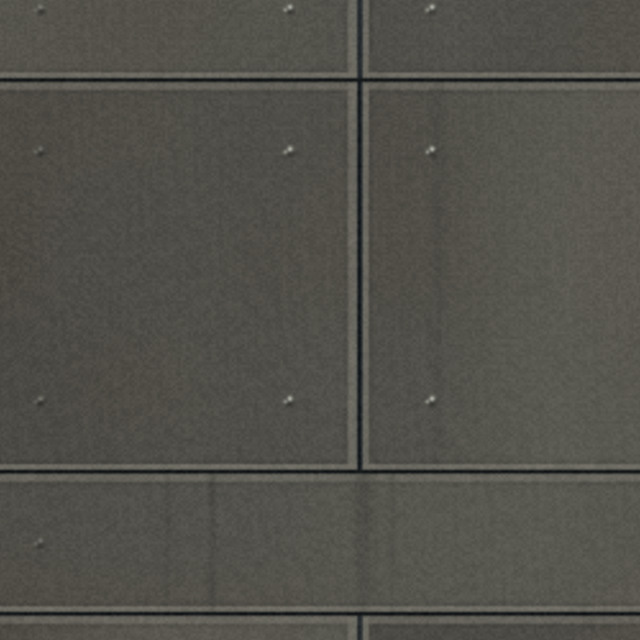
A three.js fragment shader for this texture:

```glsl
// Weathered grey facade panels with dark joints, pale bevels, small rivets and rain streaks.
varying vec2 vUv;

#define PANEL 0.612          // side of a square panel
#define BAND 0.222           // height of the undivided band
#define SEAM vec2(0.562, 0.263) // joint crossing at the top of the band
#define RIVET_INSET 0.111    // rivet distance from the joints
#define GROOVE 0.0034        // half width of a joint
#define GRAIN 0.042          // strength of the fine grain
#define DARK_PANEL vec3(0.292, 0.284, 0.260)
#define LIGHT_PANEL vec3(0.356, 0.352, 0.322)
#define BEVEL vec3(0.445, 0.438, 0.402)
#define JOINT vec3(0.070, 0.085, 0.092)
#define STEEL vec3(0.200, 0.225, 0.240)
#define GLINT vec3(0.72, 0.73, 0.69)

float hash(vec2 p) {
  return fract(sin(dot(p, vec2(127.1, 311.7))) * 43758.5453);
}

float noise(vec2 p) {
  vec2 i = floor(p), f = fract(p);
  f = f * f * (3.0 - 2.0 * f);
  return mix(mix(hash(i), hash(i + vec2(1.0, 0.0)), f.x),
             mix(hash(i + vec2(0.0, 1.0)), hash(i + 1.0), f.x), f.y);
}

// Soft line with a rounded profile
float line(float x, float center, float width) {
  float d = (x - center) / width;
  return exp(-d * d);
}

// Soft strip with a flatter top
float strip(float x, float center, float width) {
  float d = (x - center) / width;
  return exp(-d * d * d * d);
}

float spot(vec2 p, vec2 center, float radius) {
  vec2 d = (p - center) / radius;
  return exp(-dot(d, d));
}

void main() {
  vec2 uv = vUv;

  // Panel cell: square grid with one band inserted below the seam
  vec2 t = uv - SEAM;
  bool inBand = t.y < 0.0 && t.y > -BAND;
  if (t.y <= -BAND) t.y += BAND;
  vec2 id = floor(t / PANEL);
  vec2 size = vec2(PANEL, inBand ? BAND : PANEL);
  vec2 local = vec2(mod(t.x, PANEL), inBand ? t.y + BAND : mod(t.y, PANEL));
  vec2 c = local - 0.5 * size;
  vec2 edge = 0.5 * size - abs(c);
  if (inBand) edge.x = 1.0;

  // Panel tone: alternating panels, brighter away from the left side
  float lit = 1.0 - mod(id.x + id.y, 2.0);
  float tone = mix(0.08 + 0.55 * local.x, 0.28 + 0.62 * smoothstep(0.0, 0.36, local.x), lit);
  if (id.y > 0.5) tone = mix(0.40, 0.60, lit);
  if (inBand) tone = mix(0.32, 0.82, smoothstep(0.0, 0.8, uv.x));
  tone += 0.18 * (noise(uv * vec2(7.0, 5.0)) - 0.5);
  tone += 0.08 * (noise(uv * vec2(24.0, 9.0) + 8.0) - 0.5);
  vec3 color = mix(DARK_PANEL, LIGHT_PANEL, tone);
  color += vec3(0.003, 0.0, -0.003) * (noise(uv * 5.0 + 21.0) - 0.5) * 2.0;

  // Rain streaks: two pairs in the band, one under the right rivets
  float stain = 0.0;
  if (inBand) {
    for (int i = 0; i < 2; i++) {
      float k = float(i);
      float x = 0.332 + 0.238 * k;
      stain += 0.75 * line(uv.x, x, mix(0.006, 0.016, k));
      stain += 0.45 * line(uv.x, x + mix(-0.070, 0.043, k), 0.005);
    }
    stain *= 0.65 + 0.35 * local.y / BAND;
  } else if (id.x > -0.5 && id.y > -0.5 && id.y < 0.5) {
    stain = 0.5 * line(uv.x, SEAM.x + 0.122, 0.010) * (0.35 + local.y);
  }
  color *= 1.0 - 0.15 * stain * (0.7 + 0.6 * noise(uv * vec2(60.0, 12.0)));

  // Bevels: rounded pale strips with a faint shadow on their inner side
  float topSide = step(0.0, c.y);
  float rightSide = step(0.0, c.x);
  vec2 middle = vec2(mix(0.0088, 0.0110, rightSide), mix(0.0068, 0.0090, topSide));
  vec2 halfWidth = vec2(mix(0.0058, 0.0078, rightSide), mix(0.0052, 0.0068, topSide));
  vec2 inner = edge - middle - halfWidth;
  color *= 1.0 - 0.07 * line(min(inner.x, inner.y), 0.003, 0.004);
  float sideFace = strip(edge.x, middle.x, halfWidth.x) * smoothstep(0.0, 0.008, edge.y);
  float flatFace = strip(edge.y, middle.y, halfWidth.y);
  float wear = 0.92 + 0.24 * (noise(uv * 24.0) - 0.5);
  color = mix(color, BEVEL, sideFace * wear * mix(0.88, 0.80, rightSide));
  color = mix(color, BEVEL, flatFace * wear * mix(1.0, 0.70, topSide));
  color *= 1.0 - 0.14 * stain * flatFace;

  // Upright joints: dark core beside a steel flank, greyer outside the main row
  float mainRow = 1.0 - step(0.5, abs(id.y));
  float across = inBand ? 1.0 : mod(t.x + 0.5 * PANEL, PANEL) - 0.5 * PANEL;
  vec3 core = mix(JOINT + 0.07, JOINT, mainRow);
  color = mix(color, STEEL, 0.9 * strip(across, 0.0006, GROOVE + 0.0014));
  color = mix(color, core, 0.95 * line(across, -0.0002, GROOVE * 0.85));

  // Level joints run unbroken across the wall
  color = mix(color, JOINT, line(edge.y, 0.0, GROOVE));

  // Rivets near panel corners; the band keeps only the left one
  vec2 corner = max(0.5 * size - RIVET_INSET, 0.0);
  vec2 q = c - sign(c) * corner;
  float present = inBand ? step(uv.x, 0.2) : 1.0;
  float shine = present * (uv.x < 0.2 ? 0.40 : 0.90);
  color *= 1.0 - 0.36 * present * spot(q, vec2(0.002, -0.003), 0.0065);
  color = mix(color, GLINT, shine * spot(q, vec2(0.0022, 0.0030), 0.0046));
  color = mix(color, GLINT, 0.6 * shine * spot(q, vec2(-0.0050, -0.0015), 0.0038));

  // Fine grain
  float grain = noise(uv * 250.0) + 0.6 * noise(uv * 150.0 + 40.0) - 0.8;
  color += GRAIN * grain * vec3(1.0, 0.96, 0.92);

  gl_FragColor = vec4(color, 1.0);
}
```
